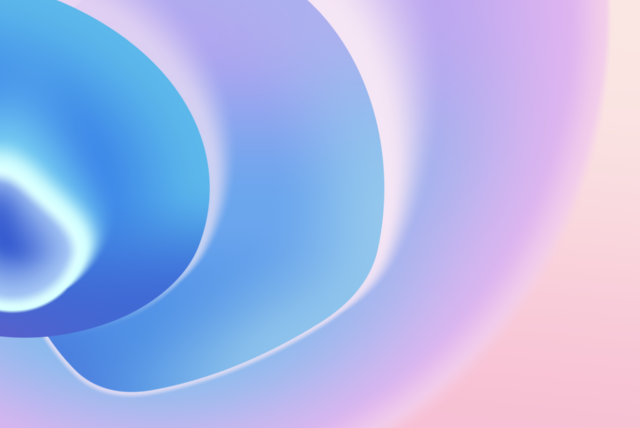
This background is drawn by a WebGL 1 fragment shader. Its source:

```glsl
precision highp float;

uniform vec2 u_resolution;

// Approximate signed distance to an ellipse with separate upper and lower heights
float eggDistance(vec2 p, vec2 center, float width, float above, float below) {
  vec2 q = p - center;
  vec2 radii = vec2(width, q.y > 0.0 ? above : below);
  float f = length(q / radii);
  return f * (f - 1.0) / max(length(q / (radii * radii)), 0.0001);
}

// Signed distance to an upward parabola, negative above the curve
float bowlDistance(vec2 p, vec2 vertex, float bend) {
  float x = p.x - vertex.x;
  float slope = 2.0 * bend * x;
  return (vertex.y + bend * x * x - p.y) / sqrt(1.0 + slope * slope);
}

float smoothMax(float a, float b, float blend) {
  float h = max(blend - abs(a - b), 0.0) / blend;
  return max(a, b) + 0.25 * blend * h * h;
}

vec3 ramp(vec3 low, vec3 middle, vec3 high, float center, float t) {
  vec3 lower = mix(low, middle, smoothstep(0.0, center, t));
  return mix(lower, high, smoothstep(center, 1.0, t));
}

// Glow outside an edge that widens above its pinch height
float haloAmount(float d, float y, float pinch, float spread, float rim) {
  float width = rim + spread * max(y - pinch, 0.0);
  return 1.0 - smoothstep(0.12 * width, width, d);
}

float fill(float d, float softness) {
  return 1.0 - smoothstep(-softness, softness, d);
}

vec3 backdropColor(vec2 p) {
  vec3 rose = vec3(0.97, 0.75, 0.83);
  vec3 cream = vec3(0.98, 0.90, 0.89);
  return mix(rose, cream, smoothstep(-0.1, 0.9, p.y + 0.1 * (p.x - 1.3)));
}

vec3 outerColor(vec2 p, float depth) {
  vec3 sky = vec3(0.42, 0.75, 0.93);
  vec3 periwinkle = vec3(0.62, 0.70, 0.93);
  vec3 lilac = vec3(0.74, 0.66, 0.94);
  vec3 orchid = vec3(0.88, 0.71, 0.94);
  vec3 blush = vec3(0.95, 0.81, 0.92);
  vec3 color = ramp(sky, periwinkle, lilac, 0.5, p.y);
  color = mix(color, lilac, 0.9 * fill(p.x - 0.12, 0.38) * fill(p.y, 0.25));
  color = mix(orchid, color, smoothstep(0.02, 0.42, depth));
  return mix(blush, color, smoothstep(0.0, 0.1, depth));
}

vec3 middleColor(vec2 p, float depth) {
  vec3 azure = vec3(0.25, 0.52, 0.89);
  vec3 cornflower = vec3(0.42, 0.65, 0.93);
  vec3 lilac = vec3(0.70, 0.65, 0.94);
  vec3 paleCyan = vec3(0.60, 0.80, 0.93);
  vec3 violet = vec3(0.48, 0.40, 0.79);
  vec3 color = ramp(azure, cornflower, lilac, 0.45, (p.y - 0.15) / 0.8);
  float edgeLight = 1.0 - smoothstep(0.0, 0.27, depth);
  edgeLight *= smoothstep(0.1, 0.65, p.x) * (1.0 - 0.7 * smoothstep(0.5, 1.0, p.y));
  color = mix(color, paleCyan, 0.85 * edgeLight);
  return mix(color, violet, fill(p.x - 0.08, 0.32) * fill(p.y - 0.18, 0.2));
}

vec3 innerColor(vec2 p, float depth) {
  vec3 blue = vec3(0.23, 0.52, 0.91);
  vec3 cyan = vec3(0.36, 0.72, 0.92);
  vec3 indigo = vec3(0.25, 0.41, 0.83);
  vec3 violet = vec3(0.44, 0.34, 0.76);
  float edgeLight = 1.0 - smoothstep(0.0, 0.29, depth);
  vec3 color = mix(blue, cyan, edgeLight * smoothstep(0.25, 0.6, p.y));
  color = mix(indigo, color, smoothstep(0.25, 0.56, p.y));
  return mix(color, violet, fill(p.x - 0.08, 0.3) * fill(p.y - 0.25, 0.14));
}

vec3 coreColor(vec2 p, float depth) {
  vec3 deepBlue = vec3(0.17, 0.32, 0.80);
  vec3 mist = vec3(0.67, 0.80, 0.97);
  vec3 glow = vec3(0.86, 1.0, 1.0);
  float reach = mix(0.19, 0.09, smoothstep(0.35, 0.6, p.y));
  vec3 color = mix(mist, deepBlue, smoothstep(0.0, reach, depth));
  return mix(glow, color, smoothstep(0.003, 0.036, depth));
}

void main() {
  vec2 p = gl_FragCoord.xy / u_resolution.y;
  float pixel = 1.0 / u_resolution.y;

  // Nested shell outlines
  float outer = eggDistance(p, vec2(0.352, 0.961), 1.07, 1.133, 1.133);
  float middle = smoothMax(eggDistance(p, vec2(0.455, 0.56), 0.443, 0.547, 0.547),
                           bowlDistance(p, vec2(0.195, 0.074), 0.563), 0.06);
  float inner = smoothMax(eggDistance(p, vec2(-0.225, 0.56), 0.715, 0.508, 0.508),
                          bowlDistance(p, vec2(0.059, 0.211), 0.92), 0.05);
  vec2 coreCenter = vec2(0.029, 0.434);
  float core = smoothMax(eggDistance(p, coreCenter, 0.163, 0.18, 0.156),
                         dot(p - coreCenter, vec2(0.68, 0.734)) - 0.128, 0.04);

  // Shells and their halos, from back to front
  vec3 color = mix(backdropColor(p), outerColor(p, -outer),
                   fill(outer, mix(0.03, 0.008, p.y)));
  float halo = haloAmount(middle, p.y, 0.268, 0.3, 0.016);
  color = mix(color, vec3(0.96, 0.90, 0.96), halo * mix(0.7, 1.0, smoothstep(0.1, 0.5, p.y)));
  color = mix(color, middleColor(p, -middle), fill(middle, pixel));

  halo = haloAmount(inner, p.y, 0.34, 0.2, 0.014) * smoothstep(0.2, 0.42, p.y);
  color = mix(color, mix(vec3(0.74, 0.85, 0.96), vec3(0.90, 0.83, 0.95), p.y), 0.9 * halo);
  color = mix(color, innerColor(p, -inner), fill(inner, pixel));

  halo = haloAmount(core, p.y, 0.326, 0.52, 0.012);
  vec3 haloColor = mix(vec3(0.84, 1.0, 1.0), vec3(0.48, 0.82, 0.95), smoothstep(0.0, 0.07, core));
  color = mix(color, haloColor, halo);
  color = mix(color, coreColor(p, -core), fill(core, 2.0 * pixel));

  gl_FragColor = vec4(color, 1.0);
}
```
